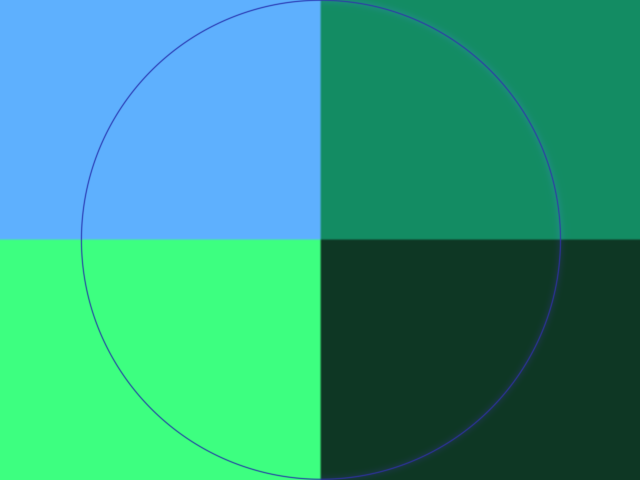
Give the GLSL for this background, as a WebGL 2 fragment shader.

```glsl
#version 300 es
precision highp float;
// Four flat colour quadrants with a thin indigo circle spanning the full height.

uniform vec2 u_resolution;
out vec4 fragColor;

void main() {
    // Centred coordinates in units of canvas height
    vec2 p = (gl_FragCoord.xy - 0.5 * u_resolution) / u_resolution.y;

    // Quadrants, split by softened vertical and horizontal edges
    float right = smoothstep(-0.0035, 0.0035, p.x - 0.0013);
    float top = smoothstep(-0.0035, 0.0035, p.y - 0.001);
    vec3 lower = mix(vec3(0.24, 1.0, 0.50), vec3(0.055, 0.215, 0.14), right);
    vec3 upper = mix(vec3(0.37, 0.69, 0.995), vec3(0.075, 0.55, 0.39), right);
    vec3 color = mix(lower, upper, top);

    // Faint blue glow around the outline on the darker half
    float ringDistance = abs(length(p - vec2(0.002, 0.0005)) - 0.499);
    float glow = exp(-pow(ringDistance / 0.009, 2.0));
    color += vec3(0.03, 0.0, 0.08) * glow * right;

    // Fine circular outline with a soft profile
    float ring = exp(-pow(ringDistance / 0.0017, 2.0));
    vec3 indigo = mix(vec3(0.13, 0.16, 0.66), vec3(0.19, 0.19, 0.67), right);
    color = mix(color, indigo, 0.7 * ring);

    fragColor = vec4(color, 1.0);
}
```
